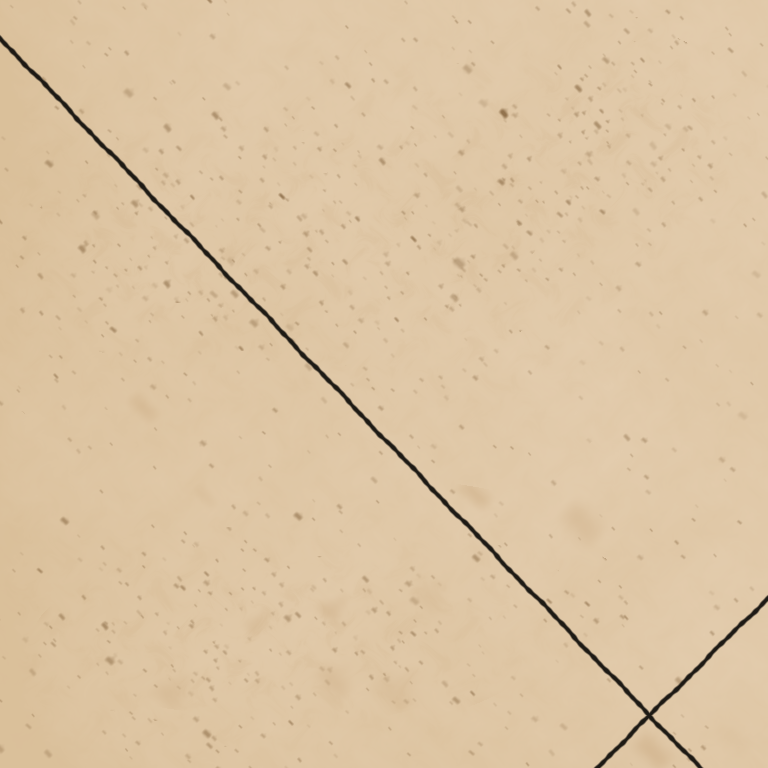
Reproduce this texture procedurally as a Shadertoy shader.

```glsl
const vec3 PAPER = vec3(0.889, 0.799, 0.678);
const vec3 AGED = vec3(0.855, 0.752, 0.605);
const vec3 STAIN = vec3(0.76, 0.62, 0.45);
const vec3 SPECK = vec3(0.47, 0.34, 0.19);
const vec3 INK = vec3(0.075, 0.065, 0.05);
const vec2 LONG_START = vec2(0.0, 0.9505);
const vec2 LONG_END = vec2(0.9115, 0.0);
const vec2 SHORT_START = vec2(0.777, 0.0);
const vec2 SHORT_END = vec2(1.0, 0.2214);
const float INK_HALF_WIDTH = 0.0027;
const float INK_WOBBLE = 0.0007;

vec3 hash3(vec2 cell) {
    vec3 q = fract(cell.xyx * vec3(0.1031, 0.1030, 0.0973));
    q += dot(q, q.yxz + 33.33);
    return fract((q.xxy + q.yzz) * q.zyx);
}

// Layered, warped sines, about -1 to 1
float mottle(vec2 p) {
    float sum = 0.0, gain = 0.5;
    for (int i = 0; i < 5; i++) {
        p += 0.6 * sin(p.yx * 1.3 + float(i) * 2.1);
        sum += gain * sin(p.x + 1.7) * sin(p.y + 0.4);
        p = mat2(1.2, 1.5, -1.5, 1.2) * p;
        gain *= 0.62;
    }
    return sum;
}

// Soft bump around a centre
float patchAt(vec2 p, vec2 centre, vec2 radius) {
    vec2 d = (p - centre) / radius;
    return exp(-dot(d, d));
}

// Cellular scatter of spots with random size and strength
float scatter(vec2 p, float cells, float radius, float density, float blur, float seed) {
    vec2 q = p * cells, home = floor(q);
    float cover = 0.0;
    for (int y = -1; y <= 1; y++)
    for (int x = -1; x <= 1; x++) {
        vec2 cell = home + vec2(x, y);
        vec3 place = hash3(cell + seed);
        vec3 trait = hash3(cell + seed + 71.7);
        vec2 d = (q - cell - place.xy) / cells;
        d += 0.2 * radius * sin(d.yx / radius * 3.0 + place.z * 6.28);
        d.x *= mix(0.8, 1.25, trait.z);
        float r = radius * mix(0.45, 1.0, trait.x * trait.x);
        float edge = r * blur + 0.7 / iResolution.y;
        float spot = 1.0 - smoothstep(r - edge, r + edge, length(d));
        cover = max(cover, spot * step(place.z, density) * mix(0.25, 1.0, trait.y));
    }
    return cover;
}

// Hand drawn stroke with a slightly uneven edge
float stroke(vec2 p, vec2 a, vec2 b) {
    vec2 along = normalize(b - a), d = p - a;
    float t = dot(d, along);
    float side = dot(d, vec2(-along.y, along.x));
    side += INK_WOBBLE * (sin(t * 47.0) + 0.6 * sin(t * 133.0 + 1.0));
    float width = INK_HALF_WIDTH + 0.00025 * (sin(t * 310.0) + sin(t * 517.0 + 2.0));
    float edge = 0.0006 + 0.7 / iResolution.y;
    return 1.0 - smoothstep(width - edge, width + edge, abs(side));
}

void mainImage(out vec4 fragColor, in vec2 fragCoord) {
    vec2 p = fragCoord / iResolution.xy;

    // Paper, darker and warmer to the left and bottom
    float broad = mottle(p * 9.0);
    float fine = mottle(p * 70.0 + 4.0);
    float age = 0.18 + 0.55 * exp(-p.x * 7.0) + 0.2 * exp(-p.y * 6.0);
    age += 0.22 * (1.0 - p.x) + 0.22 * broad + 0.12 * fine;
    vec3 colour = mix(PAPER, AGED, clamp(age, 0.0, 1.0));

    // Regions where the foxing gathers
    float upper = patchAt(p, vec2(0.57, 0.70), vec2(0.25, 0.20));
    float left = patchAt(p, vec2(0.20, 0.68), vec2(0.18, 0.14));
    float lower = patchAt(p, vec2(0.34, 0.17), vec2(0.34, 0.12));
    float right = patchAt(p, vec2(0.82, 0.82), vec2(0.13, 0.10));
    float foxing = clamp(upper + left + lower + right, 0.0, 1.0);

    // Diffuse stains
    float stains = scatter(p, 11.0, 0.023, 0.06 + 0.45 * lower + 0.2 * left, 0.9, 5.0);
    colour = mix(colour, STAIN, 0.34 * stains);
    colour = mix(colour, STAIN, 0.10 * foxing * smoothstep(0.0, 0.7, fine));

    // Specks, from faint and many to dark and few
    float dust = scatter(p, 75.0, 0.0032, 0.05 + 0.24 * foxing, 0.6, 19.0);
    float grains = scatter(p, 34.0, 0.0050, 0.04 + 0.20 * foxing, 0.55, 43.0);
    float flecks = scatter(p, 14.0, 0.0062, 0.03 + 0.16 * (upper + right), 0.5, 87.0);
    colour = mix(colour, SPECK, 0.36 * dust);
    colour = mix(colour, SPECK, 0.50 * grains);
    colour = mix(colour, SPECK, 0.85 * flecks);

    // Crossing ink lines
    float ink = max(stroke(p, LONG_START, LONG_END), stroke(p, SHORT_START, SHORT_END));
    colour = mix(colour, INK, 0.95 * ink);

    fragColor = vec4(colour, 1.0);
}
```
